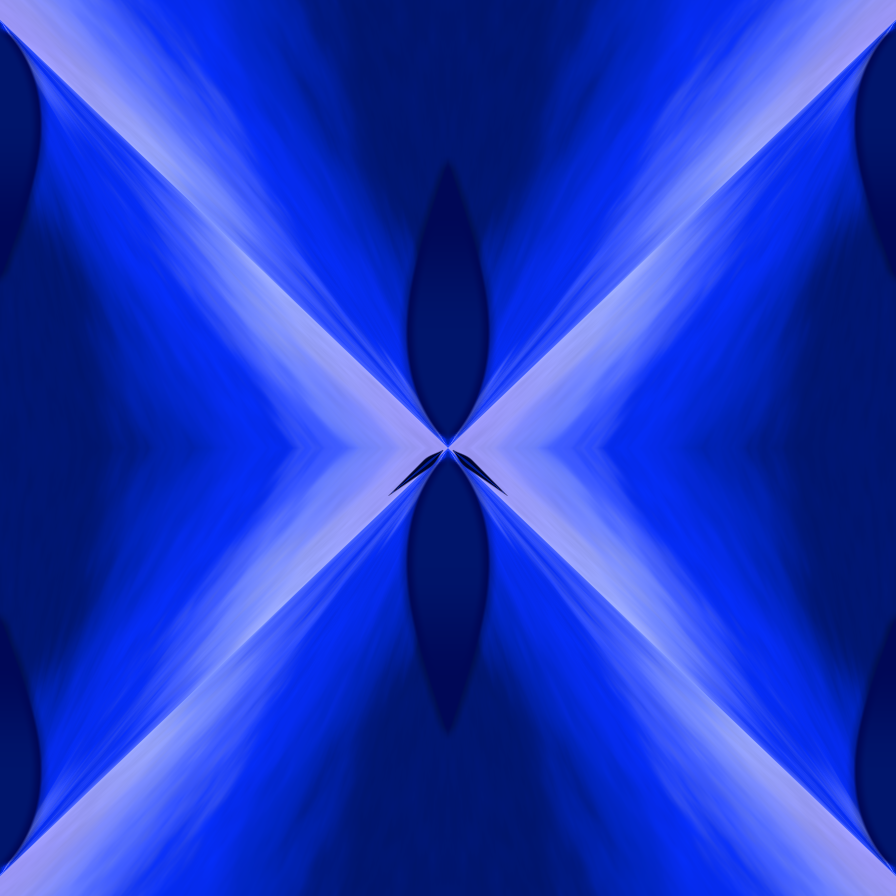
This background is drawn by a Shadertoy shader. Its source:

```glsl
// Mirrored blue light beams crossing in an X, with dark lens shapes between them.

const vec3 NAVY = vec3(0.00, 0.085, 0.44);
const vec3 INK = vec3(0.00, 0.03, 0.34);
const vec3 ROYAL = vec3(0.00, 0.14, 0.74);
const vec3 BLUE = vec3(0.02, 0.17, 0.94);
const vec3 AZURE = vec3(0.24, 0.35, 0.99);
const vec3 PERIWINKLE = vec3(0.42, 0.51, 1.00);
const vec3 PALE = vec3(0.58, 0.64, 0.98);
const vec3 LAVENDER = vec3(0.60, 0.55, 0.94);
const float APEX_Y = 0.478;   // height where the crease meets the side
const float PI = 3.14159;

float hash(vec2 p) {
    return fract(sin(dot(p, vec2(127.1, 311.7))) * 43758.5453);
}

float noise(vec2 p) {
    vec2 i = floor(p), f = fract(p);
    f = f * f * (3.0 - 2.0 * f);
    return mix(mix(hash(i), hash(i + vec2(1, 0)), f.x),
               mix(hash(i + vec2(0, 1)), hash(i + vec2(1, 1)), f.x), f.y);
}

// Long fibres: noise stretched along the beam, summed over octaves.
float fibres(vec2 p) {
    float sum = 0.0, amp = 0.5;
    for (int i = 0; i < 4; i++) {
        sum += amp * noise(p);
        p = p * vec2(2.1, 1.8) + 17.3;
        amp *= 0.5;
    }
    return sum;
}

// Colour across a beam, from its bright crease to the dark surround.
vec3 beamColor(float s) {
    vec3 c = mix(PALE, PERIWINKLE, smoothstep(0.02, 0.09, s));
    c = mix(c, AZURE, smoothstep(0.08, 0.14, s));
    c = mix(c, BLUE, smoothstep(0.13, 0.20, s));
    c = mix(c, ROYAL, smoothstep(0.22, 0.30, s));
    return mix(c, NAVY, smoothstep(0.28, 0.38, s));
}

// Rays spreading from an apex: offset from the crease, height above the apex.
vec3 fan(float offset, float height, float seed) {
    float h = max(height, 0.01);
    float ray = abs(offset) / h;
    float nearApex = smoothstep(0.75, 0.25, h);
    float s = mix(ray, 0.15 + 0.32 * ray, nearApex);
    float glint = (ray - 0.19) / 0.05;
    s -= 0.10 * exp(-glint * glint) * smoothstep(0.35, 0.05, h);
    float grain = fibres(vec2(ray * 32.0 + seed, h * 5.0 + ray * 6.0));
    float fine = fibres(vec2(ray * 110.0 + seed, h * 16.0 + ray * 20.0));
    s += (grain - 0.47) * 0.085 + (fine - 0.47) * 0.03;
    vec3 c = beamColor(s);
    float tint = smoothstep(0.12, 0.0, ray) * smoothstep(0.6, 1.0, h);
    c = mix(c, LAVENDER, 0.7 * tint);
    return c * (0.94 + 0.13 * fine);
}

// Signed gap to a lens that stands on the origin, widest below its middle.
float lensGap(vec2 p, float tip) {
    float u = clamp((p.y - 0.01) / (tip - 0.01), 0.0, 1.0);
    return abs(p.x) - 0.045 * sin(PI * pow(u, 0.726));
}

vec3 addLens(vec3 base, vec2 p, float tip, float aa) {
    float gap = lensGap(p, tip);
    float inRange = smoothstep(0.005, 0.02, p.y) * smoothstep(tip + 0.01, tip - 0.01, p.y);
    float u = clamp(p.y / tip, 0.0, 1.0);
    vec3 fill = mix(NAVY * 0.95, INK, smoothstep(0.4, 0.85, u));
    fill = mix(fill, INK, smoothstep(-0.012, 0.0, gap));
    vec3 c = mix(base, base * 0.72, inRange * smoothstep(0.012, 0.0, gap));
    return mix(c, fill, inRange * smoothstep(aa + 0.002, -aa, gap));
}

// Thin dark splinter between two points, with a blue core.
vec3 addShard(vec3 base, vec2 p, vec2 a, vec2 b, float aa) {
    vec2 axis = b - a;
    float h = clamp(dot(p - a, axis) / dot(axis, axis), 0.0, 1.0);
    float d = length(p - a - axis * h);
    float width = 0.0075 * (1.0 - h) * smoothstep(-0.05, 0.3, h);
    vec3 ink = mix(ROYAL * 0.8, INK * 0.5, smoothstep(0.1, 0.4, d / max(width, 0.0005)));
    return mix(base, ink, smoothstep(aa, -aa, d - width));
}

void mainImage(out vec4 fragColor, in vec2 fragCoord) {
    vec2 p = (fragCoord - 0.5 * iResolution.xy) / iResolution.y;
    float aa = 1.0 / iResolution.y;
    vec2 q = abs(p);

    // Two fans share the crease: one from the corner, one from the centre.
    float offset = q.x - q.y * 0.5 / APEX_Y;
    float height = q.y / APEX_Y;
    vec3 sideFan = fan(offset, 1.0 - height, 3.0);
    vec3 topFan = fan(offset, height, 41.0);
    vec3 color = mix(topFan, sideFan, smoothstep(-aa, aa, offset));
    color += 0.06 * exp(-abs(offset) / 0.003);

    // Dark lenses on the vertical axis and at the sides.
    color = addLens(color, q, 0.318, aa);
    color = addLens(color, vec2(0.5 - q.x, APEX_Y - q.y), 0.288, aa);

    // Splinters just below the crossing.
    color = addShard(color, vec2(q.x, p.y), vec2(0.006, -0.003), vec2(0.066, -0.053), aa);

    fragColor = vec4(clamp(color, 0.0, 1.0), 1.0);
}
```
